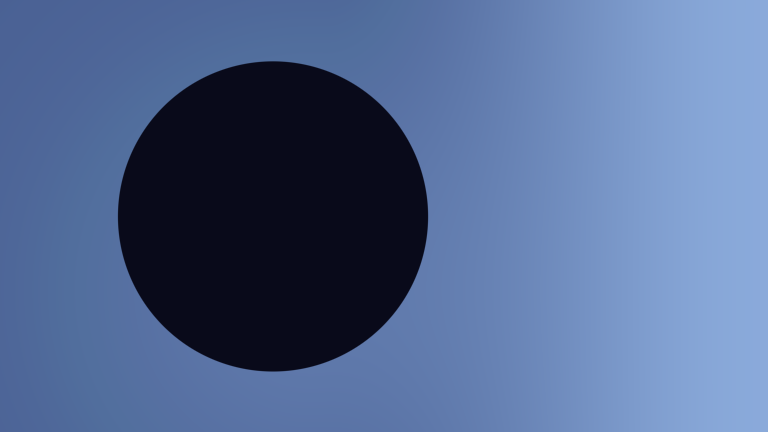
Give the GLSL for this background, as a Shadertoy shader.

```glsl
// A dark disc in front of a soft blue backdrop that brightens to the right.
// One scalar tone, built from a horizontal ramp and a broad glow, picks the
// blue; the disc is a distance function with a smoothed edge.

const vec3 DEEP_BLUE = vec3(0.285, 0.375, 0.575);
const vec3 PALE_BLUE = vec3(0.540, 0.665, 0.855);
const vec3 DISC_COLOR = vec3(0.036, 0.040, 0.102);
const vec3 TEAL_TINT = vec3(-0.004, 0.014, 0.000);

// Lengths are in canvas heights, except the ramp, in canvas widths
const vec2 DISC_CENTER = vec2(0.632, 0.499);
const float DISC_RADIUS = 0.359;
const vec2 GLOW_CENTER = vec2(0.72, 0.33);
const float GLOW_SPREAD = 0.59;
const float GLOW_STRENGTH = 0.36;
const float RAMP_START = 0.42;
const float RAMP_END = 1.0;
const float TINT_TONE = 0.15;
const float TINT_WIDTH = 0.05;

float bell(float x, float width) {
    float t = x / width;
    return exp(-t * t);
}

// Brightness of the backdrop, from 0 (deep) to 1 (pale)
float backdropTone(vec2 p, float across) {
    float ramp = smoothstep(RAMP_START, RAMP_END, across);
    float glow = GLOW_STRENGTH * bell(length(p - GLOW_CENTER), GLOW_SPREAD);
    return mix(ramp, 1.0, glow);
}

void mainImage(out vec4 fragColor, in vec2 fragCoord) {
    vec2 p = fragCoord / iResolution.y;
    float pixel = 1.0 / iResolution.y;

    // Backdrop, with a faint teal contour in its darker tones
    float tone = backdropTone(p, fragCoord.x / iResolution.x);
    vec3 color = mix(DEEP_BLUE, PALE_BLUE, tone);
    color += TEAL_TINT * bell(tone - TINT_TONE, TINT_WIDTH);

    // Disc
    float discDistance = length(p - DISC_CENTER) - DISC_RADIUS;
    float disc = 1.0 - smoothstep(-0.75 * pixel, 0.75 * pixel, discDistance);
    color = mix(color, DISC_COLOR, disc);

    fragColor = vec4(color, 1.0);
}
```
